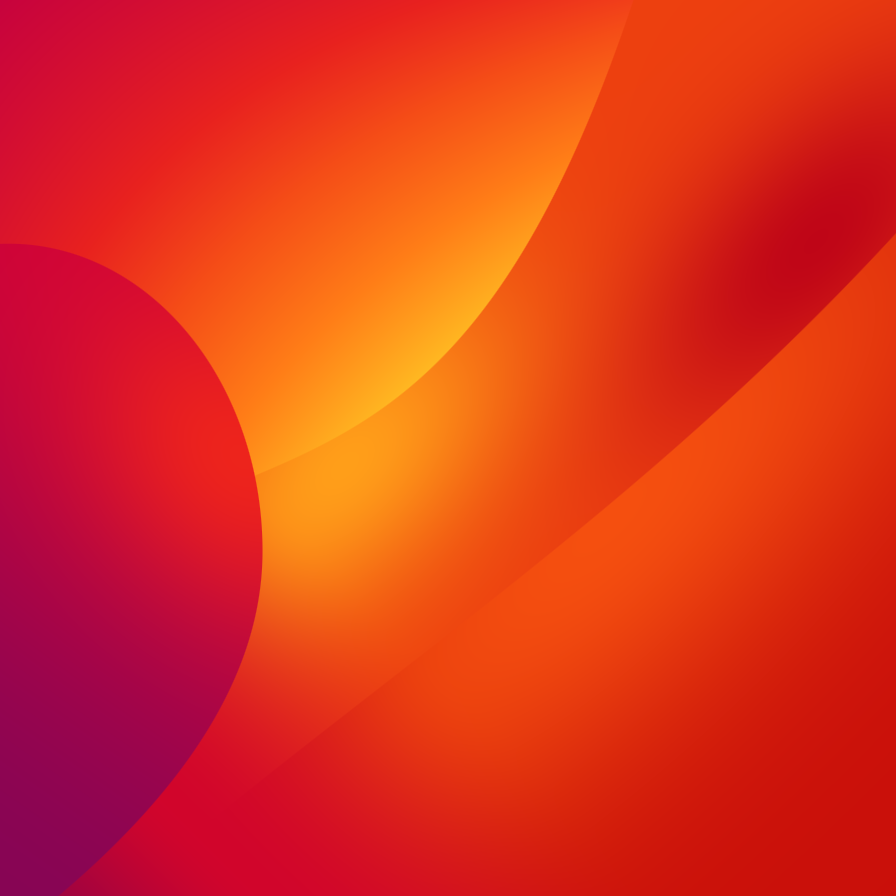
Write a Shadertoy shader that draws this background.

```glsl
// Warm abstract background: four smooth sheets of red, orange and plum.
// Two polynomial curves and a rounded lobe bound the sheets; each sheet is
// shaded with diagonal Gaussian glows and soft colour ramps.

// Coverage of the side where the signed field d is negative, one pixel soft.
float inside(float d) {
    return clamp(0.5 - d / max(fwidth(d), 1e-6), 0.0, 1.0);
}

// Gaussian glow; size.x runs along the rising diagonal, size.y across it.
float glow(vec2 p, vec2 centre, vec2 size) {
    vec2 d = p - centre;
    vec2 q = vec2(d.x + d.y, d.x - d.y) * 0.7071 / size;
    return exp(-dot(q, q));
}

// Height of the steep upper curve.
float upperCurve(float x) {
    float t = x - 0.5;
    return 0.608 + t * (1.056 + t * (2.892 + t * (5.08 + 2.45 * t)));
}

// Height of the long, nearly straight lower curve.
float lowerCurve(float x) {
    float t = x - 0.5;
    return 0.292 + t * (0.783 + t * (0.07 + 0.31 * t));
}

// Lobe at the left: elliptical above its widest point, parabolic below.
float lobeField(vec2 p) {
    vec2 q = p - vec2(0.01, 0.385);
    float top = length(q / vec2(0.283, 0.343)) - 1.0;
    float bottom = q.x / 0.283 - 1.0 + 5.43 * q.y * q.y;
    return q.y > 0.0 ? top : bottom;
}

// Crimson corner heating up to amber against the upper curve.
vec3 upperSheet(vec2 p) {
    float y = 1.0 - p.y;
    float heat = 0.62 * p.x + 0.65 * y + 2.2 * p.x * y;
    vec3 col = mix(vec3(0.78, 0.01, 0.24), vec3(0.91, 0.13, 0.12), clamp(heat / 0.3, 0.0, 1.0));
    col = mix(col, vec3(0.96, 0.30, 0.09), clamp((heat - 0.3) / 0.2, 0.0, 1.0));
    col = mix(col, vec3(1.0, 0.49, 0.09), clamp((heat - 0.5) / 0.25, 0.0, 1.0));
    return mix(col, vec3(1.0, 0.72, 0.13), clamp((heat - 0.75) / 0.25, 0.0, 1.0));
}

// Amber light at the left, deep red shade at the right.
vec3 middleSheet(vec2 p) {
    vec3 col = vec3(0.93, 0.25, 0.06);
    col = mix(col, vec3(0.75, 0.02, 0.09), glow(p, vec2(0.91, 0.73), vec2(0.27, 0.13)));
    return mix(col, vec3(1.0, 0.62, 0.10), glow(p, vec2(0.385, 0.48), vec2(0.245, 0.135)));
}

// Orange band under the lower curve, fading to red.
vec3 lowerSheet(vec2 p) {
    float light = glow(p, vec2(0.68, 0.42), vec2(0.6, 0.21));
    return mix(vec3(0.79, 0.06, 0.04), vec3(0.96, 0.31, 0.06), light);
}

// Plum base rising to crimson, with a red flush at the right rim.
vec3 lobeSheet(vec2 p) {
    float rise = smoothstep(0.0, 0.8, p.y + 0.7 * p.x);
    vec3 col = mix(vec3(0.53, 0.02, 0.33), vec3(0.81, 0.01, 0.22), rise);
    return mix(col, vec3(0.93, 0.14, 0.11), glow(p, vec2(0.27, 0.49), vec2(0.15, 0.2)));
}

void mainImage(out vec4 fragColor, in vec2 fragCoord) {
    vec2 p = fragCoord / iResolution.xy;

    vec3 col = mix(middleSheet(p), lowerSheet(p), inside(p.y - lowerCurve(p.x)));

    // The two lower sheets melt together in the crimson corner.
    float diagonal = p.x + p.y;
    col = mix(vec3(0.82, 0.02, 0.17), col, smoothstep(0.3, 0.75, diagonal));
    col = mix(vec3(0.60, 0.01, 0.26), col, smoothstep(0.0, 0.3, diagonal));

    col = mix(col, upperSheet(p), inside(upperCurve(p.x) - p.y));
    col = mix(col, lobeSheet(p), inside(lobeField(p)));

    fragColor = vec4(col, 1.0);
}
```
